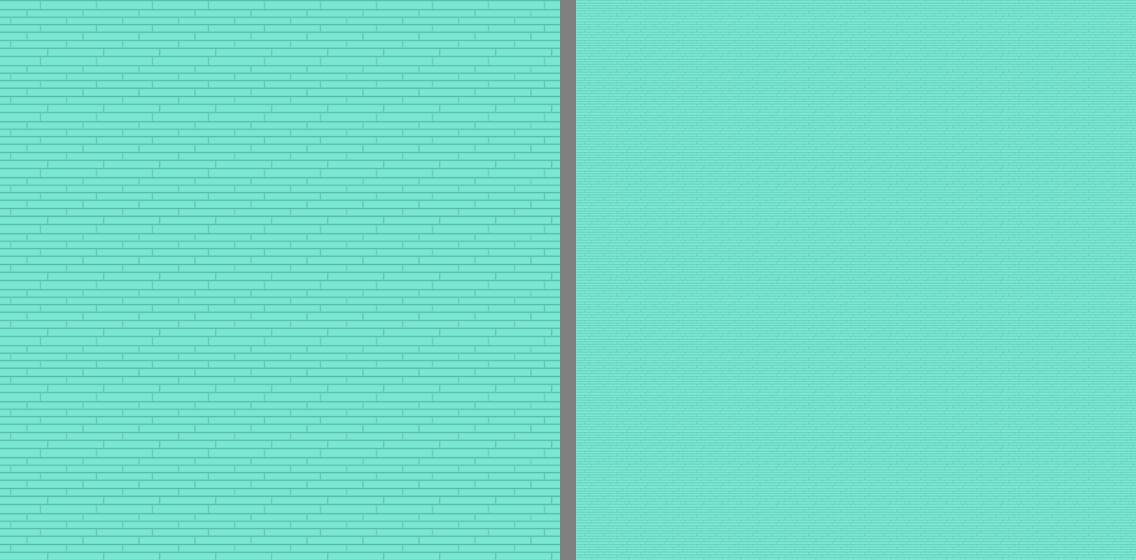
Left: one tile. Right: repeated 3 by 3.
This pattern is drawn by a Shadertoy shader. Its source:

```glsl
// Mint wall of long, thin bricks: seven uneven courses per repeat, ten repeats each way.

// Top edge of each course, measured downward within one repeat
const float courseTop[7] = float[7](0.009, 0.174, 0.307, 0.440, 0.575, 0.724, 0.862);
// Position of the upright joint in each course
const float jointX[7] = float[7](0.722, 0.481, 0.191, 0.722, 0.481, 0.191, 0.854);

// Sine-free hash, 0 to 1
float hash(vec2 p) {
    vec3 q = fract(vec3(p.xyx) * 0.1031);
    q += dot(q, q.yzx + 33.33);
    return fract((q.x + q.y) * q.z);
}

// Soft groove profile: 1 at the centre, fading outward
float groove(float dist, float width) {
    float d = dist / width;
    return exp(-d * d);
}

void mainImage(out vec4 fragColor, in vec2 fragCoord) {
    vec2 p = 10.0 * fragCoord / iResolution.xy;
    p.y = 10.0 - p.y;
    float pixel = 10.0 / min(iResolution.x, iResolution.y);
    float width = max(0.0143, 0.7 * pixel);

    // Bed lines, with slight wrapping changes of depth; also find the course
    float y = fract(p.y);
    float shade = 0.0;
    int course = 6;
    for (int i = 0; i < 7; i++) {
        float offset = p.y - courseTop[i] + 0.5;
        float depth = 0.86 + 0.26 * hash(vec2(mod(floor(offset), 5.0), float(i) + 3.0));
        shade = max(shade, depth * groove(fract(offset) - 0.5, width));
        if (y >= courseTop[i]) course = i;
    }

    // Upright joints: fainter, except the crisp ones in the last course
    float across = p.x - jointX[course] + 0.5;
    float column = mod(floor(across), 10.0);
    float jointDepth = (course == 6 ? 0.8 : 0.52) + 0.3 * hash(vec2(column, float(course) + 11.0));
    float jointWidth = course == 6 ? max(0.011, 0.6 * pixel) : width;
    shade = max(shade, jointDepth * groove(fract(across) - 0.5, jointWidth));

    vec3 color = mix(vec3(0.48, 0.905, 0.825), vec3(0.35, 0.75, 0.67), shade);
    fragColor = vec4(color, 1.0);
}
```
